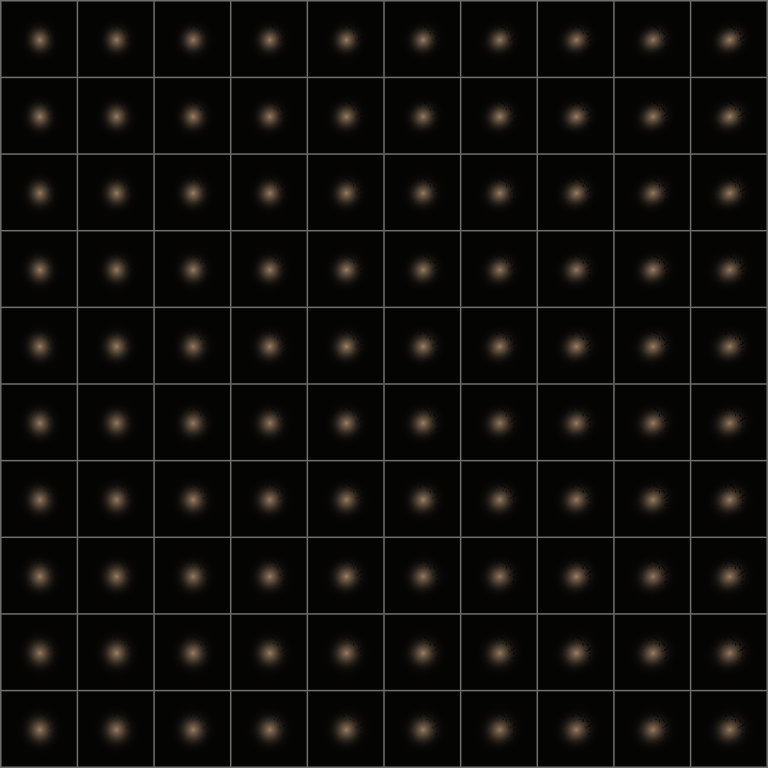
A three.js fragment shader for this pattern:

```glsl
// A ten by ten sheet of soft, warm glows on near black, ruled by thin grey lines.
// Each glow is a Gaussian halo plus a tight core; its stretch and tilt drift
// across the columns, its size down the rows, and dark specks fray its rim.

#define COUNT 10.0
#define SPAN 0.998
#define LINE_WIDTH 0.00195
#define LINE_COLOR vec3(0.44)
#define BACKGROUND vec3(0.016, 0.015, 0.012)
#define HALO_COLOR vec3(0.425, 0.350, 0.280)
#define CORE_COLOR vec3(0.200, 0.150, 0.095)
#define HALO_FALLOFF 59.0
#define CORE_RADIUS 0.025
#define GLOW_CENTER vec2(0.511, 0.489)
#define SPECK_SIZE 0.022
#define SPECK_AMOUNT 0.75

varying vec2 vUv;

float hash(vec2 p) {
  vec3 q = fract(vec3(p.xyx) * 0.1031);
  q += dot(q, q.yzx + 33.33);
  return fract((q.x + q.y) * q.z);
}

float valueNoise(vec2 p) {
  vec2 i = floor(p);
  vec2 f = fract(p);
  f = f * f * (3.0 - 2.0 * f);
  float low = mix(hash(i), hash(i + vec2(1.0, 0.0)), f.x);
  float high = mix(hash(i + vec2(0.0, 1.0)), hash(i + 1.0), f.x);
  return mix(low, high, f.y);
}

// Share of a pixel covered by a line, along each axis
vec2 lineCoverage(vec2 offset, vec2 pixel) {
  vec2 halfLine = vec2(0.5 * LINE_WIDTH);
  vec2 upper = min(offset + 0.5 * pixel, halfLine);
  vec2 lower = max(offset - 0.5 * pixel, -halfLine);
  return clamp((upper - lower) / pixel, 0.0, 1.0);
}

// Squared radius, stretched and tilted by the place in the sheet
float glowRadius2(vec2 p, vec2 place) {
  float strength = mix(0.6, 1.0, place.y);
  float stretch = mix(-0.10, 0.10, place.x) * strength;
  float tilt = mix(-0.02, 0.14, place.x) * strength;
  float size = mix(1.06, 0.95, place.y);
  float r2 = dot(p, p) - stretch * (p.x * p.x - p.y * p.y) - 2.0 * tilt * p.x * p.y;
  return r2 / (size * size);
}

// Small dark flecks, mostly on the upper right rim
float specks(vec2 p, vec2 cell, float place) {
  float grain = valueNoise(p / SPECK_SIZE + 40.0 + 0.15 * cell);
  float rim = smoothstep(0.09, 0.14, length(p)) * (1.0 - smoothstep(0.20, 0.26, length(p)));
  float side = smoothstep(-0.05, 0.15, dot(p, vec2(0.8, 0.6)));
  return smoothstep(0.64, 0.80, grain) * rim * mix(0.2, 1.0, side) * mix(0.4, 1.0, place);
}

void main() {
  // Sheet layout
  vec2 grid = ((vUv - 0.5) / SPAN + 0.5) * COUNT;
  vec2 cell = clamp(floor(grid), 0.0, COUNT - 1.0);
  vec2 place = cell / (COUNT - 1.0);
  vec2 p = grid - cell - GLOW_CENTER;

  // Glow
  float r2 = max(glowRadius2(p, place), 0.0);
  float halo = exp(-HALO_FALLOFF * r2);
  float core = exp(-sqrt(r2) / CORE_RADIUS);
  float light = 1.0 + 0.06 * (hash(cell + 7.0) - 0.5);
  vec3 glow = (HALO_COLOR * halo + CORE_COLOR * core) * light;
  glow *= 1.0 - SPECK_AMOUNT * specks(p, cell, place.x);
  vec3 color = BACKGROUND + glow;

  // Ruled lines
  vec2 offset = (fract(grid + 0.5) - 0.5) * SPAN / COUNT;
  vec2 cover = lineCoverage(offset, max(fwidth(vUv), vec2(1e-5)));
  color = mix(color, LINE_COLOR, max(cover.x, cover.y));

  gl_FragColor = vec4(color, 1.0);
}
```
